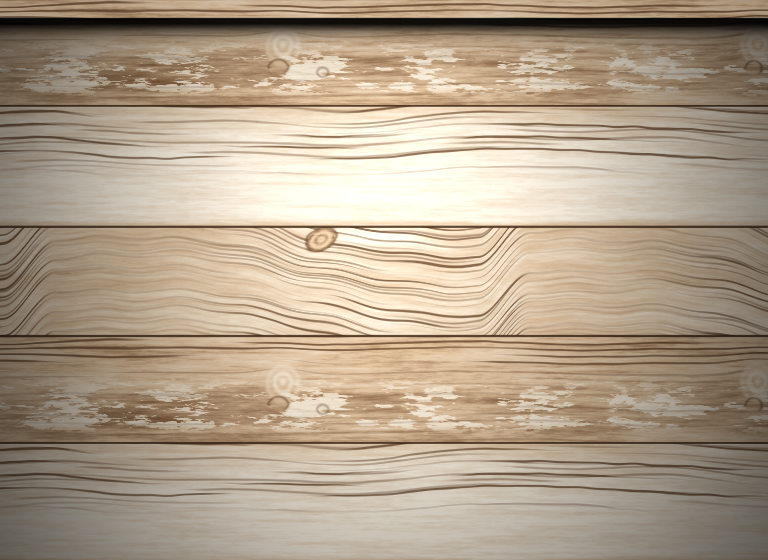
Give the GLSL for this texture, as a WebGL 2 fragment shader.

```glsl
#version 300 es
precision highp float;
// Weathered pale planks under a soft vignette, with a shadowed ledge on top.
// Three plank types repeat downwards; stretched noise gives the fibres, and
// broken level lines of a sine-bent height give the cracks around the knots.

#define ASPECT 1.371
#define TILE vec2(0.848, 0.602)
#define SEAM_AB 0.191
#define SEAM_BC 0.407
#define LEDGE 0.032
#define LIGHT_CENTRE vec2(0.5, 0.38)
#define LIGHT_SPREAD 0.36
#define CRACK_WIDTH 0.0016
#define BROWN vec3(0.46, 0.30, 0.17)
#define TAN vec3(0.87, 0.75, 0.61)
#define CREAM vec3(1.0, 0.965, 0.90)

uniform vec2 u_resolution;
out vec4 outColor;

float hash(vec2 p) {
    vec3 q = fract(vec3(p.xyx) * 0.1031);
    q += dot(q, q.yzx + 33.33);
    return fract((q.x + q.y) * q.z);
}

float noise(vec2 p) {
    vec2 i = floor(p), f = fract(p);
    f = f * f * (3.0 - 2.0 * f);
    vec2 e = vec2(0.0, 1.0);
    return mix(mix(hash(i), hash(i + e.yx), f.x),
               mix(hash(i + e.xy), hash(i + e.yy), f.x), f.y);
}

// Layered noise, centred on zero
float layers(vec2 p) {
    float sum = 0.0, amp = 0.5;
    for (int i = 0; i < 4; i++) {
        sum += amp * (noise(p) - 0.5);
        p = p * vec2(2.1, 1.9) + 17.3;
        amp *= 0.6;
    }
    return sum;
}

// Broken, tapering dark lines, one in each row of the bent height
float cracks(vec2 p, float rows, float amount) {
    float w = p.y * rows + 0.9 * noise(vec2(p.x * 5.0, p.y * rows * 0.3))
            + 0.12 * noise(vec2(p.x * 30.0, p.y * rows));
    float row = floor(w);
    float offset = 0.5 * (hash(vec2(row, 5.0)) - 0.5);
    float d = abs(fract(w) - 0.5 - offset) / rows;
    float seen = smoothstep(0.75 - amount, 1.0 - 0.5 * amount,
                            noise(vec2(p.x * 5.0 + row * 7.3, row)));
    float width = CRACK_WIDTH * (0.35 + seen);
    return seen * (1.0 - smoothstep(0.2 * width, width + 0.6 / u_resolution.y, d));
}

// Soft outline around radius one of an ellipse
float ring(float r, float width) {
    return exp(-pow((r - 1.0) / width, 2.0));
}

// Thin gap between planks
float seam(float d, float width) {
    return 1.0 - smoothstep(width * 0.4, width + 0.7 / u_resolution.y, abs(d));
}

void main() {
    vec2 uv = gl_FragCoord.xy / u_resolution;
    float down = 1.0 - uv.y;
    float x = uv.x * ASPECT;
    float v = mod(down + 0.002, TILE.y);
    float wrapX = mod(x - 0.1, TILE.x) + 0.1;
    vec2 p = vec2(x, v);
    float fine = layers(vec2(x * 9.0, v * 170.0));
    float pores = layers(vec2(x * 55.0, v * 260.0));
    float broad = layers(vec2(x * 4.0, v * 26.0));
    float tone, crack;

    if (v < SEAM_AB) {
        // Tan plank: flaked paint, pale swirl and two small knots
        vec2 k = vec2(wrapX, v);
        float swirl = length((k - vec2(0.505, 0.082)) / vec2(0.032, 0.036));
        float knot = length((k - vec2(0.497, 0.122)) / vec2(0.015, 0.013));
        float eye = length((k - vec2(0.576, 0.132)) / vec2(0.011, 0.009));
        float bend = 0.012 * exp(-swirl * swirl * 0.4) + 0.003 * sin(x * 9.0);
        crack = cracks(p + vec2(0.0, bend), 75.0, 0.55)
              * (1.0 - 0.75 * smoothstep(0.04, 0.08, v)) * smoothstep(0.6, 1.3, swirl);
        float band = smoothstep(0.06, 0.115, v) * (1.0 - smoothstep(0.155, 0.178, v));
        float cluster = 0.5 + 0.5 * cos(6.2832 * (x - 0.76) / (TILE.x * 0.25));
        float flake = layers(vec2(x * 20.0, v * 95.0)) + 0.5 * pores;
        flake = band * smoothstep(0.02, 0.16, flake + 0.2 * cluster - 0.09);
        tone = 0.48 + 0.5 * broad + 0.42 * fine + 0.2 * pores - 0.08 * band;
        tone = mix(tone, 0.96 + 0.3 * pores, 0.85 * flake * smoothstep(0.8, 1.6, knot));
        float pale = exp(-pow(swirl, 4.0)) * (0.65 + 0.35 * sin(swirl * 15.0 + 9.0 * broad));
        tone = mix(tone, 0.92, 0.75 * pale);
        crack += 0.6 * ring(knot + 1.6 * broad, 0.18) * smoothstep(0.3, 0.6, noise(k * 60.0));
        crack += 0.45 * ring(eye + broad, 0.22);
    } else if (v < SEAM_BC) {
        // Bleached plank: long arched cracks above a smooth lower half
        float s = (v - SEAM_AB) / (SEAM_BC - SEAM_AB);
        float arch = 0.007 * sin(x * 7.4 + 0.6) + 0.003 * sin(x * 17.0);
        float upper = 1.0 - smoothstep(0.38, 0.62, s);
        crack = upper * cracks(p + vec2(0.0, arch), 42.0, 0.58);
        crack += 0.5 * upper * cracks(p + vec2(3.0, arch), 95.0, 0.4);
        tone = mix(0.76, 0.94, smoothstep(0.0, 0.6, s));
        tone += 0.3 * broad * (0.3 + upper) + 0.32 * fine + 0.18 * pores;
        tone -= 0.3 * smoothstep(0.93, 0.98, s + 0.06 * broad);
    } else {
        // Honey plank: grain sweeps down from the knot, then up past the fold
        float sweep = smoothstep(0.3, 0.80, wrapX);
        float fold = 1.0 - smoothstep(0.855, 0.948, wrapX);
        vec2 q = vec2(wrapX, v) - vec2(0.573, 0.430);
        q = mat2(0.86, 0.5, -0.5, 0.86) * q;
        float knot = length(q / vec2(0.029, 0.019));
        float bend = -0.085 * sweep * fold - 0.014 * exp(-knot * knot * 0.12)
                   + 0.003 * sin(wrapX * 44.5);
        float figured = smoothstep(0.3, 0.5, wrapX) * (1.0 - smoothstep(0.91, 0.947, wrapX));
        vec2 g = vec2(x, v + bend);
        crack = (0.2 + 0.8 * figured) * cracks(g, 58.0, 0.6);
        crack += 0.45 * (0.3 + figured) * cracks(g + vec2(5.0, 0.0), 115.0, 0.45);
        fine = layers(vec2(x * 9.0, g.y * 170.0));
        tone = 0.61 + 0.1 * figured + 0.35 * broad + 0.36 * fine + 0.15 * pores;
        vec2 glow = (vec2(wrapX, v) - vec2(0.68, 0.427)) / vec2(0.09, 0.02);
        tone += 0.3 * exp(-dot(glow, glow));
        float core = 1.0 - smoothstep(0.85, 1.05, knot);
        tone = mix(tone, 0.42 + 0.12 * sin(knot * 13.0) + 0.4 * pores, core);
        crack = crack * (1.0 - core) + 0.75 * ring(knot + 0.5 * broad, 0.12);
    }

    // Wood colour, cracks and seams
    tone = clamp(tone, 0.0, 1.0);
    vec3 wood = mix(BROWN, TAN, min(tone * 2.0, 1.0));
    wood = mix(wood, CREAM, max(tone * 2.0 - 1.0, 0.0));
    wood = mix(wood, BROWN * 0.8, 0.75 * clamp(crack, 0.0, 1.0));
    float gap = max(seam(v - SEAM_AB, 0.0014), seam(v - SEAM_BC, 0.002));
    gap = max(gap, seam(min(v, TILE.y - v), 0.002));
    wood = mix(wood, BROWN * 0.55, 0.85 * gap);

    // Vignette, flatter on the ledge, and the shadow cast below it
    vec2 away = (uv - vec2(LIGHT_CENTRE.x, 1.0 - LIGHT_CENTRE.y)) * vec2(1.0, 0.6);
    float light = 1.1 * exp(-dot(away, away) / LIGHT_SPREAD);
    float below = smoothstep(-0.0015, 0.0015, down - LEDGE);
    float depth = max(down - LEDGE, 0.0);
    float shadow = 0.9 * exp(-pow(depth / 0.023, 2.0)) + 0.25 * exp(-depth / 0.05);
    light = mix(mix(light, 0.92, 0.6), light * (1.0 - min(shadow, 0.93)), below);
    outColor = vec4(min(wood * light, 1.0), 1.0);
}
```
